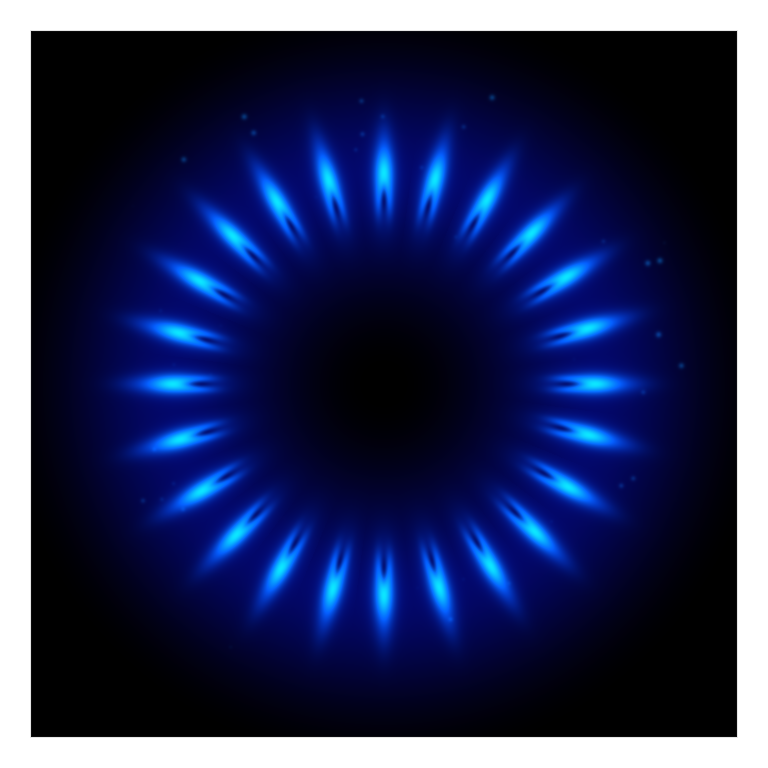
A Shadertoy shader for this background:

```glsl
const float TAU = 6.2831853;
const float FLAMES = 24.0;

vec3 hash3(float n) {
    vec3 p = fract(vec3(n) * vec3(0.1031, 0.1030, 0.0973));
    p += dot(p, p.yzx + 33.33);
    return fract((p.xxy + p.yzz) * p.zyx);
}

// Soft elliptical spot, bright at the centre
float spot(vec2 p, vec2 size) {
    p /= size;
    return exp(-dot(p, p));
}

vec3 ringGlow(float r) {
    float glow = smoothstep(0.02, 0.28, r) * (1.0 - smoothstep(0.27, 0.5, r));
    return glow * mix(vec3(0.02, 0.01, 0.38), vec3(0.01, 0.03, 0.42), glow);
}

// x runs across the flame, y is the distance from the burner centre
vec3 flame(vec2 p) {
    float halo = spot(p - vec2(0.0, 0.268), vec2(0.0165, 0.056));
    float tip = spot(p - vec2(0.0, 0.305), vec2(0.010, 0.038));
    float core = spot(p - vec2(0.0, 0.273), vec2(0.0105, 0.028));
    float prongs = spot(vec2(abs(p.x) - 0.0075, p.y - 0.238), vec2(0.005, 0.022));
    float notch = spot(p - vec2(0.0, 0.238), vec2(0.004, 0.017));

    vec3 light = halo * vec3(0.0, 0.17, 0.42) + tip * vec3(0.0, 0.10, 0.22);
    light += core * vec3(0.04, 0.66, 0.62) + prongs * vec3(0.0, 0.16, 0.28);
    return light * (1.0 - 0.85 * notch);
}

vec3 burner(vec2 p) {
    float stepAngle = TAU / FLAMES;
    float angle = atan(p.y, p.x);
    float index = round(angle / stepAngle);
    // Spacing drifts slightly within each quarter turn
    float offset = angle - index * stepAngle - 0.0035 * mod(index, 6.0);
    return flame(length(p) * vec2(sin(offset), cos(offset)));
}

vec3 sparks(vec2 p) {
    vec3 light = vec3(0.0);
    for (int i = 0; i < 46; i++) {
        vec3 h = hash3(float(i) + 7.0);
        float angle = TAU * h.x;
        float radius = mix(0.17, 0.41, sqrt(h.y));
        vec2 center = radius * vec2(cos(angle), sin(angle));
        float dotGlow = spot(p - center, vec2(mix(0.002, 0.004, h.z)));
        light += dotGlow * h.z * h.z * vec3(0.02, 0.22, 0.32);
    }
    return light;
}

void mainImage(out vec4 fragColor, in vec2 fragCoord) {
    float unit = min(iResolution.x, iResolution.y);
    vec2 p = (fragCoord - 0.5 * iResolution.xy) / unit;

    vec3 color = ringGlow(length(p)) + burner(p) + sparks(p);

    // White frame around the dark square
    float edge = max(abs(p.x), abs(p.y)) - 0.4597;
    float frame = smoothstep(-0.75 / unit, 0.75 / unit, edge);
    fragColor = vec4(mix(min(color, 1.0), vec3(1.0), frame), 1.0);
}
```
